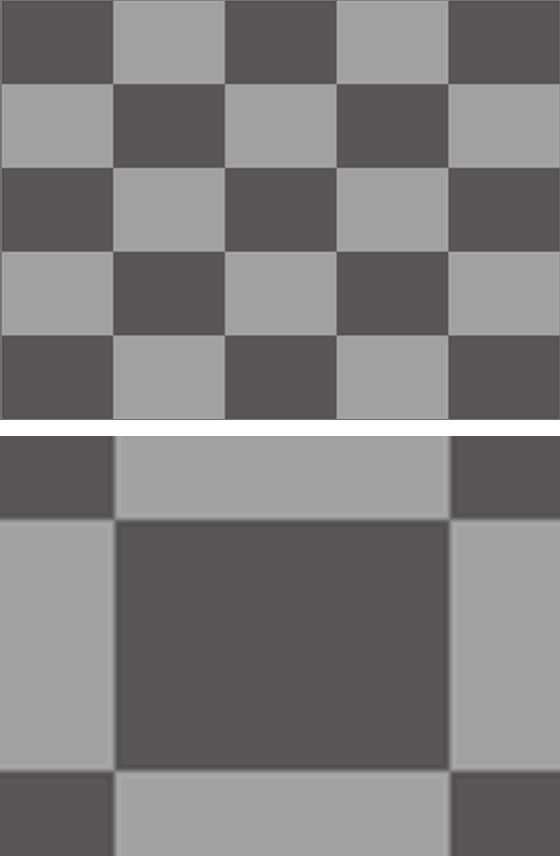
Top, the full canvas; bottom, a detail of the centre.
This pattern is drawn by a Shadertoy shader. Its source:

```glsl
// Five by five checkerboard of warm dark and pale grey tiles in a thin grey frame.
// Each tile edge is a signed distance, used for a soft step between the two greys
// and for a narrow rim that deepens the dark side and lifts the pale side.

#define TILES 5.0
#define PITCH vec2(0.1995, 0.1995)      // tile size, share of the canvas
#define ORIGIN vec2(0.0026, 0.0017)     // lower left corner of the board
#define EDGE_SOFT 0.0028                // half width of an edge, in canvas heights
#define RIM_OFFSET 0.0042               // rim centre, measured from the edge
#define RIM_WIDTH 0.0017
#define RIM_STRENGTH 0.032
#define DARK_GREY vec3(0.353, 0.339, 0.340)
#define PALE_GREY vec3(0.629, 0.630, 0.629)
#define FRAME_GREY vec3(0.450, 0.447, 0.447)

// Distance to the nearest tile edge: positive in pale tiles, negative in dark ones.
float checkerDistance(vec2 cell, vec2 cellSize) {
    vec2 index = clamp(floor(cell), 0.0, TILES - 1.0);
    float side = mod(index.x + index.y, 2.0) * 2.0 - 1.0;
    vec2 toEdge = abs(fract(cell + 0.5) - 0.5) * cellSize;
    return side * min(toEdge.x, toEdge.y);
}

// Distance inward from the outline of the whole board.
float boardDistance(vec2 cell, vec2 cellSize) {
    vec2 inward = min(cell, TILES - cell) * cellSize;
    return min(inward.x, inward.y);
}

vec3 tileColor(float dist, float soft) {
    vec3 color = mix(DARK_GREY, PALE_GREY, smoothstep(-soft, soft, dist));
    float fromRim = (abs(dist) - RIM_OFFSET) / RIM_WIDTH;
    return color + sign(dist) * RIM_STRENGTH * exp(-fromRim * fromRim);
}

void mainImage(out vec4 fragColor, in vec2 fragCoord) {
    vec2 uv = fragCoord / iResolution.xy;
    vec2 cell = (uv - ORIGIN) / PITCH;
    vec2 cellSize = PITCH * vec2(iResolution.x / iResolution.y, 1.0);
    float pixel = 1.0 / iResolution.y;

    // Tiles with their softened edges and rims
    float soft = max(EDGE_SOFT, 0.75 * pixel);
    vec3 color = tileColor(checkerDistance(cell, cellSize), soft);

    // Thin frame around the board
    float inside = smoothstep(-0.5 * pixel, 0.5 * pixel, boardDistance(cell, cellSize));
    fragColor = vec4(mix(FRAME_GREY, color, inside), 1.0);
}
```
